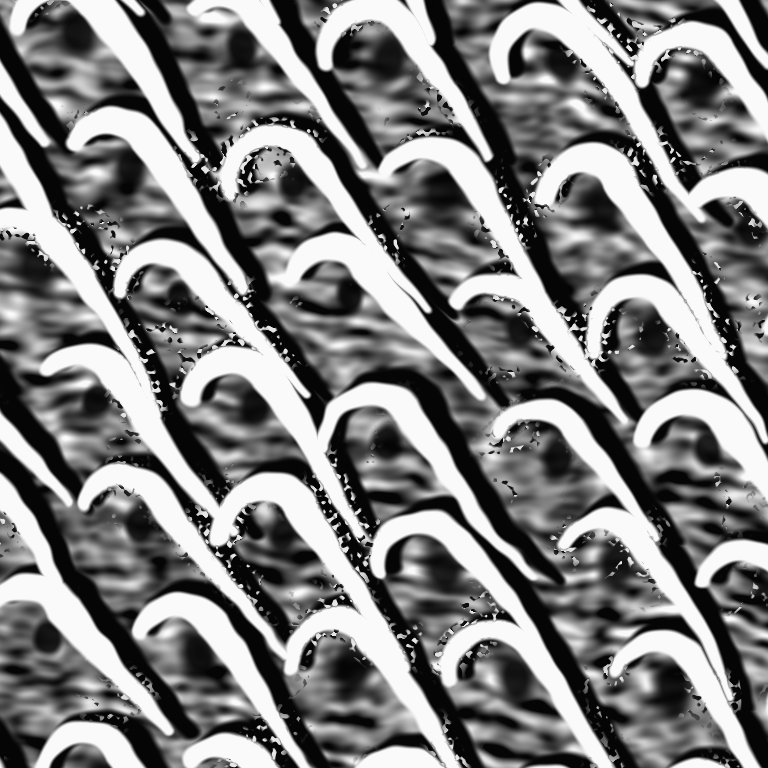
This pattern is drawn by a Shadertoy shader. Its source:

```glsl
// Slanted rows of white hooked ridges with black shadows over grey, ribbed hollows.
// A skewed lattice places one jittered hook per cell; the nearest ridge and shadow
// distances are then laid over a rib texture made from gradient noise.

vec2 hash2(vec2 p) {
    p = vec2(dot(p, vec2(127.1, 311.7)), dot(p, vec2(269.5, 183.3)));
    return fract(sin(p) * 43758.5);
}

float gradAt(vec2 corner, vec2 offset) {
    return dot(hash2(corner) * 2.0 - 1.0, offset);
}

float gradientNoise(vec2 p) {
    vec2 i = floor(p), f = p - i;
    vec2 u = f * f * f * (f * (f * 6.0 - 15.0) + 10.0);
    vec2 e = vec2(0.0, 1.0);
    return mix(mix(gradAt(i, f), gradAt(i + e.yx, f - e.yx), u.x),
               mix(gradAt(i + e, f - e), gradAt(i + 1.0, f - 1.0), u.x), u.y);
}

// Signed distance to an arc that runs on into a straight, tapering blade.
float hookDistance(vec2 p, float len, float halfWidth, float sweep, float bend) {
    const float radius = 0.058;
    vec2 q = vec2(dot(p, vec2(0.81, 0.59)), dot(p, vec2(0.59, -0.81)));
    float along = max(q.y, 0.0);
    q.x += bend * along * along;

    float y = clamp(q.y, 0.0, len);
    float blade = length(q - vec2(radius, y)) - halfWidth * (1.0 - 0.72 * y / len);

    float angle = atan(-q.y, q.x);
    if (angle < sweep * 0.5 - 3.1416) angle += 6.2832;
    angle = clamp(angle, 0.0, sweep);
    vec2 onArc = radius * vec2(cos(angle), -sin(angle));
    float arc = length(q - onArc) - halfWidth * (1.0 - 0.5 * angle / sweep);
    return min(blade, arc);
}

// Grey horizontal ribs, broken up by patches of noise.
float ribTone(vec2 p) {
    float patches = gradientNoise(p * 9.0 + 4.0);
    float phase = 190.0 * (p.y + 0.2 * p.x) + 5.0 * gradientNoise(p * 12.0);
    float ribs = sin(phase) * smoothstep(-0.4, 0.35, patches);
    return 0.45 + 0.3 * ribs + 0.75 * gradientNoise(p * 21.0)
         + 0.6 * gradientNoise(p * vec2(34.0, 68.0));
}

void mainImage(out vec4 fragColor, in vec2 fragCoord) {
    vec2 uv = fragCoord / iResolution.y;
    float soft = max(0.003, 1.2 / iResolution.y);

    // Uneven growth and ragged edges
    vec2 p = uv + 0.022 * vec2(gradientNoise(uv * 5.0), gradientNoise(uv * 5.0 + 31.0));
    p += 0.006 * vec2(gradientNoise(uv * 27.0), gradientNoise(uv * 27.0 + 17.0));

    // Skewed lattice: one column steps down-right, rows step across
    mat2 lattice = mat2(0.072, -0.168, 0.207, -0.02);
    vec2 origin = vec2(0.497, 0.443);
    vec2 home = round(inverse(lattice) * (p - origin));

    float ridge = 1.0, shadow = 1.0, hollow = 0.0;
    for (int i = -2; i <= 2; i++) {
        for (int j = -2; j <= 2; j++) {
            vec2 id = home + vec2(i, j);
            vec2 shape = hash2(id + 7.3), size = hash2(id + 19.1);
            vec2 local = p - origin - lattice * id - 0.032 * (hash2(id) - 0.5);

            float len = mix(0.19, 0.29, size.x);
            float halfWidth = mix(0.017, 0.025, size.y);
            float sweep = mix(1.6, 2.9, shape.x);
            float bend = mix(-0.3, 0.6, shape.y);
            ridge = min(ridge, hookDistance(local, len, halfWidth, sweep, bend));
            shadow = min(shadow, hookDistance(local - vec2(0.017, 0.011), len + 0.02,
                                              halfWidth + 0.005, sweep, bend));

            // Dark pit tucked against the inside of the blade
            float pit = length((local - vec2(0.025, -0.004)) * vec2(1.0, 0.75));
            hollow = max(hollow, 1.0 - smoothstep(0.012, 0.022 + 0.02 * shape.y, pit));
        }
    }

    // Layers: ribs, pits, shadows
    float tone = clamp(ribTone(p), 0.02, 0.98);
    tone = mix(tone, 0.02, 0.9 * hollow);
    tone = mix(tone, 0.02, 1.0 - smoothstep(-soft, 2.0 * soft, shadow));

    // Crumbled specks along wandering contours and beside some ridges
    float grain = smoothstep(0.03, 0.2, gradientNoise(uv * 125.0));
    float contour = 1.0 - smoothstep(0.02, 0.05, abs(gradientNoise(uv * 15.0 + 8.0) - 0.12));
    float rim = 1.0 - smoothstep(0.003, 0.009, abs(ridge - 0.004));
    float worn = smoothstep(0.0, 0.2, gradientNoise(uv * 8.0 + 50.0));
    float specks = grain * max(contour, rim) * worn;
    tone = mix(tone, tone < 0.4 ? 0.9 : 0.05, specks);

    // White ridges on top
    tone = mix(tone, 0.98, 1.0 - smoothstep(-soft, soft, ridge + 0.004 * specks));
    fragColor = vec4(vec3(tone), 1.0);
}
```
